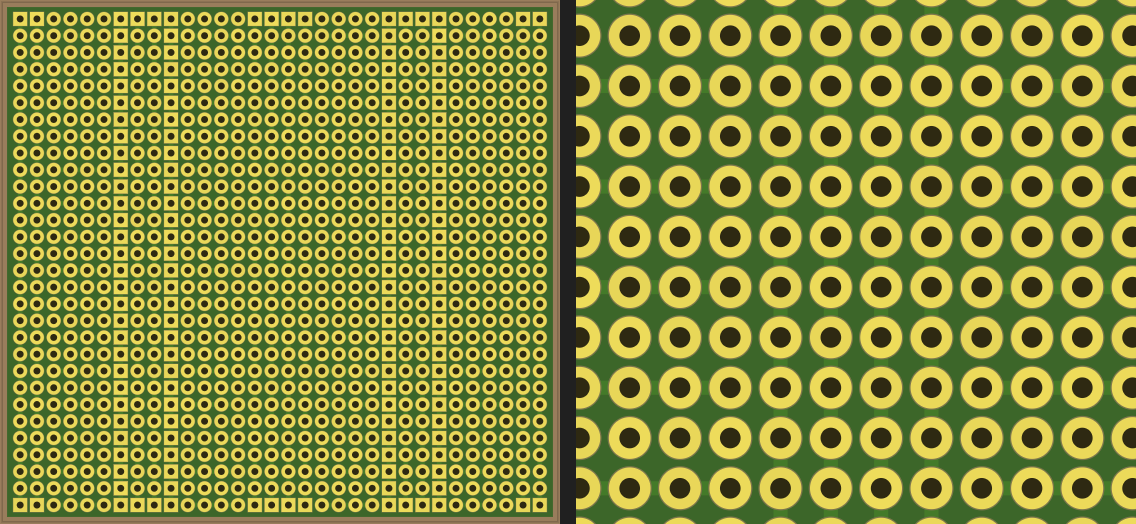
Left: the whole. Right: its middle third, enlarged.
Give the GLSL for this pattern, as a Shadertoy shader.

```glsl
// Perforated prototyping board: a 32 x 30 grid of plated pads with drilled holes.
// Each cell picks a round or square pad from its column and row; faint copper
// traces join neighbouring pads, and a bare rim frames the green board.

#define GRID vec2(32.0, 30.0)
#define PITCH 0.03199
#define PAD_RADIUS 0.415
#define HOLE_RADIUS 0.205
#define RIM_WIDTH 0.025
#define TRACE_HALF 0.14
#define FRAME_WIDTH 0.0135
#define MASK_GREEN vec3(0.235, 0.400, 0.160)
#define TRACE_GREEN vec3(0.265, 0.480, 0.160)
#define PAD_YELLOW vec3(0.920, 0.850, 0.350)
#define HOLE_DARK vec3(0.180, 0.160, 0.070)
#define FRAME_BROWN vec3(0.600, 0.490, 0.360)

float hash(vec2 p) {
    return fract(sin(dot(p, vec2(127.1, 311.7))) * 43758.55);
}

float boxDistance(vec2 p, vec2 halfSize) {
    vec2 d = abs(p) - halfSize;
    return length(max(d, 0.0)) + min(max(d.x, d.y), 0.0);
}

// Antialiased coverage of a signed distance, given the size of a pixel
float coverage(float d, float pixel) {
    return clamp(0.5 - d / pixel, 0.0, 1.0);
}

// Square pads fill four columns, and groups of four along the end rows
bool isSquarePad(vec2 id) {
    float column = mod(id.x, 16.0);
    bool squareColumn = column == 6.0 || column == 9.0;
    bool endRow = id.y == 0.0 || id.y == GRID.y - 1.0;
    return squareColumn || (endRow && mod(id.x + 2.0, 8.0) < 4.0);
}

// Vertical traces run the full height; horizontal ones join four pads
float traceDistance(vec2 grid, vec2 id, vec2 local) {
    float phase = mod(grid.x + 2.0, 8.0);
    if (phase < 4.0) {
        return boxDistance(vec2(local.x, grid.y - 0.5 * GRID.y),
                           vec2(TRACE_HALF, 0.5 * GRID.y - 0.5));
    }
    if (mod(id.y, 2.0) > 0.5) return 1.0;
    return boxDistance(vec2(phase - 6.0, local.y), vec2(1.5, TRACE_HALF));
}

void mainImage(out vec4 fragColor, in vec2 fragCoord) {
    // Coordinates centred on the board, in canvas heights
    vec2 p = (fragCoord - 0.5 * iResolution.xy) / iResolution.y;
    vec2 halfBoard = 0.5 * iResolution.xy / iResolution.y;
    float pixel = 1.0 / iResolution.y;
    float cellPixel = pixel / PITCH;

    vec2 grid = p / PITCH + 0.5 * GRID;
    vec2 id = floor(grid);
    vec2 local = fract(grid) - 0.5;
    vec3 color = MASK_GREEN;

    if (all(greaterThanEqual(id, vec2(0.0))) && all(lessThan(id, GRID))) {
        // Traces under the solder mask
        float trace = traceDistance(grid, id, local);
        color = mix(color, TRACE_GREEN, coverage(trace, cellPixel));

        // Plated pad with a dull rim and slight tint variation
        float radius = length(local);
        float pad = isSquarePad(id) ? boxDistance(local, vec2(PAD_RADIUS))
                                    : radius - PAD_RADIUS;
        vec3 plating = PAD_YELLOW * (0.985 + 0.03 * hash(id));
        vec3 rimColor = mix(FRAME_BROWN, MASK_GREEN, 0.3);
        color = mix(color, rimColor, coverage(pad - RIM_WIDTH, cellPixel));
        color = mix(color, plating, coverage(pad, cellPixel));

        // Drilled hole
        color = mix(color, HOLE_DARK, coverage(radius - HOLE_RADIUS, cellPixel));
    }

    // Bare board edge with a fine scored line
    float edge = boxDistance(p, halfBoard);
    color = mix(color, FRAME_BROWN, coverage(-edge - FRAME_WIDTH, pixel));
    float score = abs(edge + 0.3 * FRAME_WIDTH) - 0.0007;
    color = mix(color, FRAME_BROWN * 0.65, coverage(score, pixel));

    fragColor = vec4(color, 1.0);
}
```
